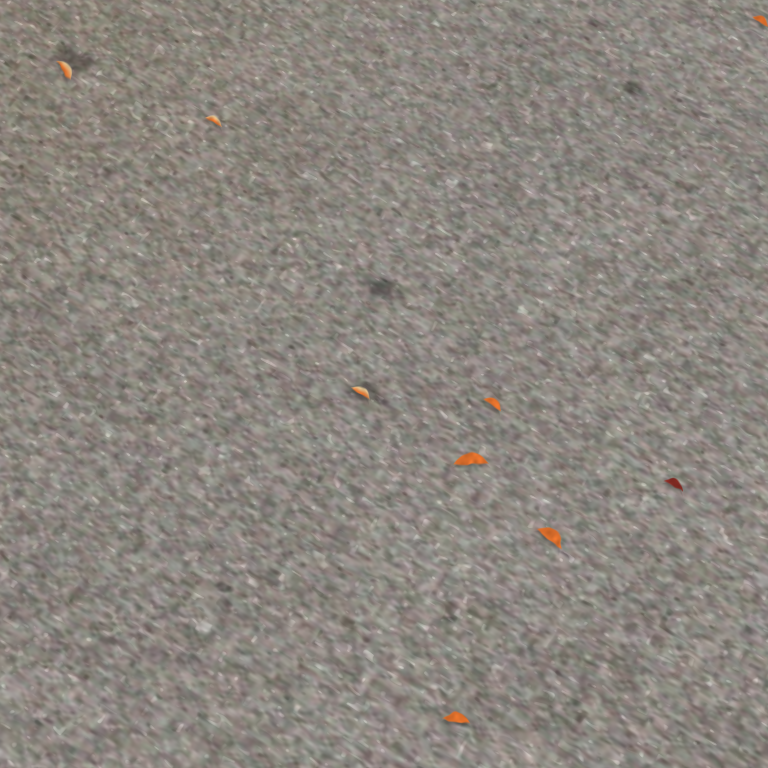
Reproduce this texture procedurally as a Shadertoy shader.

```glsl
// Weathered asphalt seen at a slant: soft, slightly tinted grains stretched along
// a falling diagonal, built from layered value noise that gets finer with distance.
// A few dark stains and small fallen leaves are scattered over it by hashed loops.

float hash(vec2 p) {
    vec3 q = fract(vec3(p.xyx) * 0.1031);
    q += dot(q, q.yzx + 33.33);
    return fract((q.x + q.y) * q.z);
}

float noise(vec2 p) {
    vec2 cell = floor(p), f = fract(p);
    f = f * f * (3.0 - 2.0 * f);
    float low = mix(hash(cell), hash(cell + vec2(1, 0)), f.x);
    float high = mix(hash(cell + vec2(0, 1)), hash(cell + vec2(1, 1)), f.x);
    return mix(low, high, f.y);
}

mat2 rotation(float angle) {
    float c = cos(angle), s = sin(angle);
    return mat2(c, -s, s, c);
}

// Signed distance to a pointed lens with the given half length and half width
float lens(vec2 p, float halfLength, float halfWidth) {
    float radius = (halfLength * halfLength + halfWidth * halfWidth) / (2.0 * halfWidth);
    return length(vec2(p.x, abs(p.y) + radius - halfWidth)) - radius;
}

vec3 asphalt(vec2 p) {
    // Perspective squeeze, then alignment with the diagonal grain
    vec2 ground = vec2((p.x - 0.5) * (1.0 + 0.3 * p.y), p.y + 0.25 * p.y * p.y);
    vec2 g = rotation(-0.58) * ground + 7.0;
    g += 0.004 * vec2(noise(g * 60.0), noise(g * 60.0 + 31.0));

    float coarse = noise(g * vec2(72, 125));
    float fine = noise(g * vec2(125, 215) + 17.0);
    float patches = noise(ground * 7.0 + 40.0) + 0.6 * noise(ground * 19.0 + 60.0) - 0.8;
    float roughness = mix(1.1, 0.85, p.y);
    float light = (0.15 * (coarse - 0.5) + 0.14 * (fine - 0.5)) * roughness + 0.028 * patches;

    // Pale chips and dark pits
    float chips = smoothstep(0.76, 0.98, noise(g * vec2(95, 150) + 83.0));
    float pits = smoothstep(0.78, 1.0, noise(g * vec2(70, 110) + 137.0));
    light += 0.11 * chips * (0.4 + coarse) - 0.08 * pits;

    // Faint pink to green and warm to cool variation
    float pinkGreen = noise(g * vec2(80, 130) + 201.0) - 0.5;
    float warmCool = noise(g * vec2(65, 105) + 263.0) - 0.5;
    vec3 color = vec3(0.547, 0.526, 0.502) + light;
    color += pinkGreen * vec3(0.045, -0.03, 0.012) + warmCool * vec3(0.022, 0.004, -0.028);

    // Browner dust towards the upper left
    float dust = smoothstep(0.75, 0.0, length(p - vec2(0, 1)));
    return color + dust * vec3(-0.008, -0.016, -0.034);
}

void mainImage(out vec4 fragColor, in vec2 fragCoord) {
    vec2 p = fragCoord / iResolution.y;
    vec3 color = asphalt(p);

    // Dark blurred stains
    for (int i = 0; i < 5; i++) {
        float id = float(i) + 3.0;
        vec2 center = vec2(hash(vec2(id, 5.3)), hash(vec2(id, 9.7)));
        vec2 local = rotation(-0.3) * (p - center);
        float size = mix(0.012, 0.034, hash(vec2(id, 14.1)));
        float spread = length(local / vec2(size, size * 0.45)) + 0.7 * (noise(p * 90.0) - 0.5);
        color *= 1.0 - 0.3 * smoothstep(1.2, 0.3, spread);
    }

    // Fallen leaves, smaller in the distance
    for (int i = 0; i < 9; i++) {
        float id = float(i) + 21.0;
        vec2 center = vec2(hash(vec2(id, 2.9)), hash(vec2(id, 7.1)));
        float size = mix(0.027, 0.016, center.y) * mix(0.55, 1.05, hash(vec2(id, 11.3)));
        vec2 local = rotation(mix(-1.0, 0.2, hash(vec2(id, 17.9)))) * (p - center);
        local.y += 0.3 * local.x * local.x / size + 0.003 * (noise(p * 130.0) - 0.5);
        float shape = lens(local, size, size * 0.36);
        float shadow = lens(local + vec2(-0.001, 0.004), size, size * 0.36);

        float kind = hash(vec2(id, 23.7));
        vec3 orange = vec3(0.86, 0.43, 0.17), cream = vec3(0.87, 0.77, 0.58);
        vec3 leaf = mix(orange, cream, smoothstep(-0.3, 0.35, local.y / size) * step(0.4, kind));
        leaf = mix(leaf, vec3(0.52, 0.17, 0.14), step(0.87, kind));
        leaf *= 0.88 + 0.24 * noise(local * 170.0 + id);

        color *= 1.0 - 0.25 * smoothstep(0.003, -0.003, shadow);
        color = mix(color, leaf, smoothstep(0.0016, -0.0016, shape));
    }

    fragColor = vec4(clamp(color, 0.0, 1.0), 1.0);
}
```
